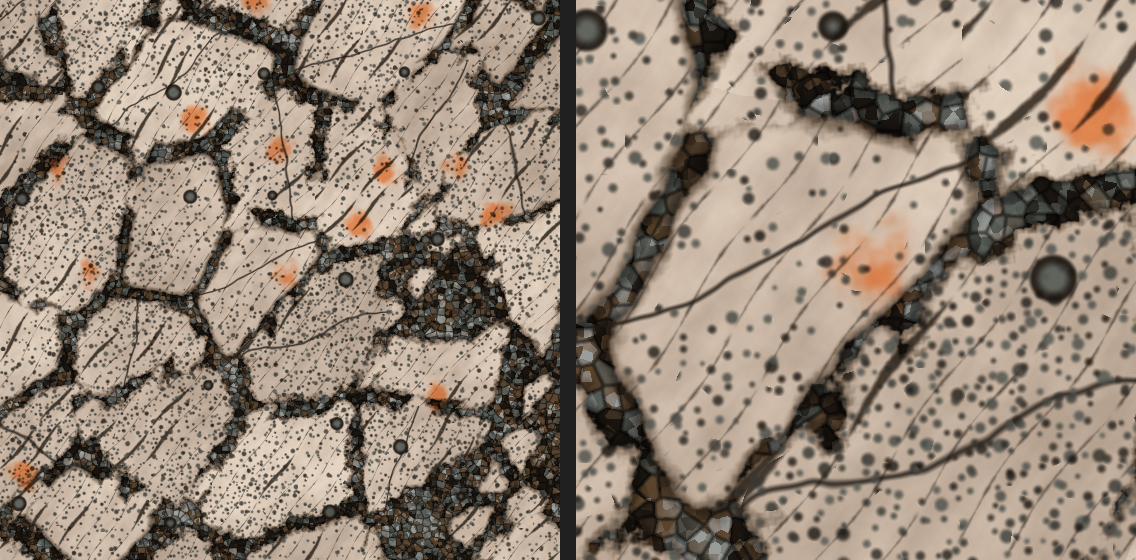
Left, the full canvas; right, a detail of the centre.
A Shadertoy shader for this texture:

```glsl
// Thin section of rock: pale speckled crystal grains set in a dark, finely broken matrix.
#define GRAIN_SCALE 4.9
#define CHIP_SCALE 15.0
#define MATRIX_SCALE 78.0
#define SPECK_SCALE 64.0
#define SPOT_SCALE 7.5
#define STREAK_SCALE 34.0
#define GRAIN_SHARE 0.86
#define CHIP_SHARE 0.5
#define SOFTNESS 0.0018
#define GRAIN_ANGLE 0.9

const vec3 CREAM  = vec3(0.88, 0.81, 0.74);
const vec3 SAND   = vec3(0.71, 0.63, 0.56);
const vec3 STONE  = vec3(0.53, 0.47, 0.42);
const vec3 SLATE  = vec3(0.34, 0.36, 0.34);
const vec3 BROWN  = vec3(0.36, 0.27, 0.18);
const vec3 SOOT   = vec3(0.10, 0.08, 0.06);
const vec3 ORANGE = vec3(0.76, 0.45, 0.25);

vec2 hash2(vec2 p) {
    return fract(sin(vec2(dot(p, vec2(127.1, 311.7)), dot(p, vec2(269.5, 183.3)))) * 43758.5);
}

float pick(vec2 id, float salt) { return hash2(id + salt * 17.3).x; }

vec2 seed(vec2 cell) { return cell + 0.5 + 0.82 * (hash2(cell) - 0.5); }

mat2 turn(float a) { return mat2(cos(a), -sin(a), sin(a), cos(a)); }

float softMin(float a, float b, float k) {
    float h = max(k - abs(a - b), 0.0) / k;
    return min(a, b) - 0.25 * h * h * k;
}

// Layered, folded sines, roughly -1 to 1
float waves(vec2 p) {
    float sum = 0.0, amp = 0.5;
    for (int i = 0; i < 5; i++) {
        p = turn(1.1) * p * 1.8 + 3.7;
        sum += amp * sin(p.x + 1.6 * sin(p.y * 0.8));
        amp *= 0.62;
    }
    return sum;
}

// Cellular noise: x distance to seed, y distance to border, zw cell id
vec4 cells(vec2 p) {
    vec2 base = floor(p), id = base, toSeed = vec2(9.0);
    for (int i = 0; i < 9; i++) {
        vec2 c = base + vec2(i % 3 - 1, i / 3 - 1);
        vec2 d = seed(c) - p;
        if (dot(d, d) < dot(toSeed, toSeed)) { toSeed = d; id = c; }
    }
    float border = 1.0;
    for (int i = 0; i < 25; i++) {
        vec2 d = seed(id + vec2(i % 5 - 2, i / 5 - 2)) - p;
        vec2 gap = d - toSeed;
        if (dot(gap, gap) > 1e-4)
            border = softMin(border, dot(0.5 * (d + toSeed), normalize(gap)), 0.09);
    }
    return vec4(length(toSeed), border, id);
}

// Coverage inside a distance given in canvas units
float inside(float d) { return smoothstep(-SOFTNESS, SOFTNESS, d); }

// Broken dark ground with glassy crumbs
vec3 matrixColor(vec2 p) {
    vec4 coarse = cells(p * MATRIX_SCALE), fine = cells(p * MATRIX_SCALE * 1.9 + 31.0);
    float tone = 0.55 * pick(coarse.zw, 1.0) + 0.45 * pick(fine.zw, 2.0);
    tone += 0.16 * waves(p * 14.0);
    vec3 tint = mix(BROWN, SLATE, smoothstep(0.3, 0.6, pick(coarse.zw, 3.0) + 0.2 * waves(p * 6.0)));
    vec3 col = mix(SOOT, tint, smoothstep(0.22, 0.58, tone));
    col = mix(col, mix(STONE, vec3(0.62, 0.66, 0.66), pick(fine.zw, 4.0)), smoothstep(0.64, 0.86, tone));
    return col * mix(0.5, 1.0, smoothstep(0.0, 0.16, coarse.y));
}

// Broken parallel cleavage lines
float streaks(vec2 p, float angle, float share) {
    vec2 q = turn(angle) * p;
    q.y += 0.003 * sin(q.x * 45.0);
    float row = floor(q.y * STREAK_SCALE);
    float run = q.x * 9.0 + pick(vec2(row), 5.0);
    float taper = sin(3.1416 * fract(run));
    float width = 0.0032 * taper * step(pick(vec2(row, floor(run)), 6.0), share);
    float off = abs(fract(q.y * STREAK_SCALE) - 0.5) / STREAK_SCALE;
    return inside(width + 0.0008 * waves(p * 90.0) - off) * smoothstep(0.0, 0.3, taper);
}

void mainImage(out vec4 fragColor, in vec2 fragCoord) {
    vec2 p = fragCoord / iResolution.y;
    vec2 bent = p + 0.009 * vec2(waves(p * 9.0), waves(p * 9.0 + 20.0));
    float ragged = waves(p * 75.0);

    // Large grains, stretched along the cleavage
    vec2 gp = turn(GRAIN_ANGLE) * bent * GRAIN_SCALE * vec2(0.85, 1.12) + 7.0;
    vec4 grain = cells(gp);
    vec2 id = grain.zw, local = gp - seed(id);
    float inset = mix(0.025, 0.11, pick(id, 1.0)) + mix(0.008, 0.045, pick(id, 2.0)) * ragged;
    float depth = (grain.y - inset) / GRAIN_SCALE;
    if (pick(id, 3.0) > GRAIN_SHARE) depth = -0.1;

    // Small chips in the gaps
    vec4 chip = cells(turn(GRAIN_ANGLE) * bent * CHIP_SCALE * vec2(0.75, 1.15));
    float chipDepth = (chip.y - 0.14 - 0.07 * ragged) / CHIP_SCALE;
    if (pick(chip.zw, 4.0) > CHIP_SHARE) chipDepth = -0.1;
    float body = max(depth, chipDepth);

    // Crystal shading: soft relief, ripples, pale and warm rims
    vec2 along = turn(GRAIN_ANGLE) * p;
    float light = 0.56 + 0.3 * waves(p * 7.0) + 0.5 * (pick(id, 5.0) - 0.5) - 0.35 * local.x * local.y;
    light += 0.18 * waves(along * vec2(18.0, 60.0)) + 0.1 * ragged;
    vec3 crystal = mix(SAND, CREAM, clamp(light, 0.0, 1.12));
    crystal = mix(mix(BROWN, STONE, 0.6), crystal, smoothstep(0.0, 0.008, body));

    // Cleavage and one long crack in some grains
    float lines = streaks(p, GRAIN_ANGLE + 0.25 * (pick(id, 6.0) - 0.5), 0.42 * pick(id, 7.0));
    crystal = mix(crystal, SOOT * 1.7, 0.85 * lines);
    float crackOff = abs((turn(pick(id, 8.0) * 3.0) * local).y + 0.02 * sin(local.x * 9.0)) / GRAIN_SCALE;
    crystal = mix(crystal, SOOT, 0.8 * inside(0.0015 - crackOff) * step(pick(id, 9.0), 0.4));

    // Dark specks in two sizes, crowded in patches
    float crowd = 0.5 + 0.3 * waves(p * 10.0) + 0.5 * (pick(id, 10.0) - 0.5);
    for (int i = 0; i < 2; i++) {
        float scale = SPECK_SCALE * (1.0 + 0.6 * float(i));
        vec4 speck = cells(p * scale + 40.0 * float(i));
        float radius = mix(0.12, 0.27, pick(speck.zw, 11.0)) * step(pick(speck.zw, 12.0), crowd);
        float mark = inside((radius - speck.x) / scale) * step(0.01, radius);
        crystal = mix(crystal, mix(SOOT, SLATE, pick(speck.zw, 13.0)), 0.82 * mark);
    }

    // Compose, with a dark seam hugging each grain
    vec3 col = matrixColor(p) * mix(0.6, 1.0, smoothstep(0.0, 0.01, -body));
    col = mix(col, crystal, inside(body));

    // Round inclusions and rusty stains
    vec4 spot = cells(p * SPOT_SCALE + 3.0);
    float kind = pick(spot.zw, 14.0);
    float rim = (mix(0.06, 0.11, pick(spot.zw, 15.0)) - spot.x) / SPOT_SCALE;
    vec3 bubble = mix(SOOT, SLATE, smoothstep(0.002, 0.009, rim));
    col = mix(col, bubble, 0.9 * inside(rim) * step(kind, 0.22));
    float stain = smoothstep(0.24, 0.02, spot.x + 0.12 * waves(p * 30.0)) * step(0.78, kind);
    col = mix(col, col * ORANGE * 1.35, 0.85 * stain);

    fragColor = vec4(clamp(col, 0.0, 1.0), 1.0);
}
```
